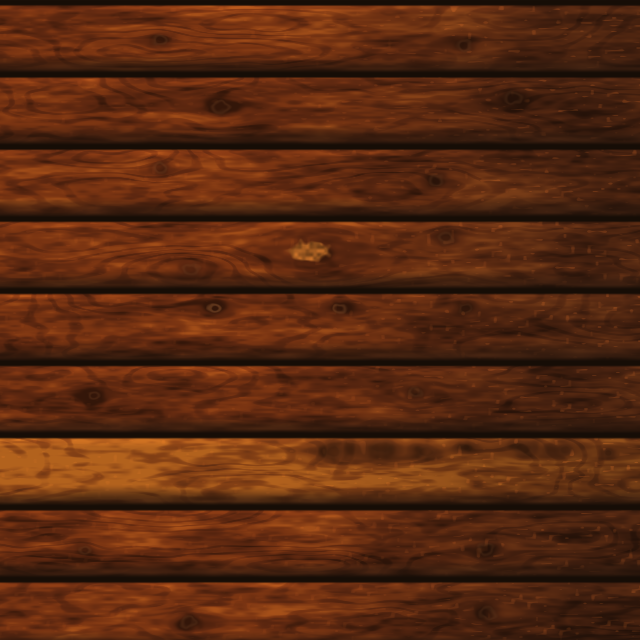
Reproduce this texture procedurally as a WebGL 1 fragment shader.

```glsl
precision highp float;
// Dark stained wooden boards laid horizontally, with shadowed seams and knots.
// Each board has its own stretched noise grain, bent around the knots; the tone
// is mapped to a brown ramp, then shaded by board profile and side falloff.

uniform vec2 u_resolution;

#define PITCH 0.1127        // board height
#define FIRST_SEAM 0.0065   // distance of the first seam from the top
#define GOLDEN_BOARD 6.0
#define SCREW_BOARD 4.0
#define EYE_BOARD 3.0
#define EYE_CENTER vec2(4.30, 0.43)  // in board heights
#define SEAM_COLOR vec3(0.085, 0.050, 0.025)
#define DARK_COLOR vec3(0.20, 0.085, 0.035)
#define MID_COLOR vec3(0.37, 0.155, 0.062)
#define WARM_COLOR vec3(0.48, 0.205, 0.070)
#define LIGHT_COLOR vec3(0.66, 0.32, 0.10)
#define WORN_COLOR vec3(0.27, 0.145, 0.078)

float hash(vec2 p) {
  return fract(sin(dot(p, vec2(127.1, 311.7))) * 4375.85);
}

float noise(vec2 p) {
  vec2 i = floor(p), f = fract(p);
  f = f * f * (3.0 - 2.0 * f);
  return mix(mix(hash(i), hash(i + vec2(1, 0)), f.x),
             mix(hash(i + vec2(0, 1)), hash(i + vec2(1, 1)), f.x), f.y);
}

// Spreads the grain around a knot and gathers its dark core and pale ring.
void addKnot(vec2 p, vec2 center, float size, float ringGain,
             inout float grainY, inout float core, inout float ring) {
  vec2 d = (p - center) / size;
  grainY -= (p.y - center.y) * 0.75 * exp(-dot(d * d, vec2(0.06, 0.25)));
  float r = length(d * vec2(0.75, 1.0)) + 0.4 * (noise(p * 14.0) - 0.5);
  core += exp(-0.7 * r * r) + 0.35 * exp(-dot(d * d, vec2(0.08, 0.6)));
  ring += ringGain * (1.0 - smoothstep(0.0, 0.35, abs(r - 0.65)));
}

vec3 woodRamp(float tone) {
  vec3 c = mix(DARK_COLOR, MID_COLOR, smoothstep(0.0, 0.45, tone));
  c = mix(c, WARM_COLOR, smoothstep(0.4, 0.65, tone));
  return mix(c, LIGHT_COLOR, smoothstep(0.62, 1.0, tone));
}

void main() {
  vec2 uv = gl_FragCoord.xy / u_resolution;
  float row = (1.0 - uv.y - FIRST_SEAM) / PITCH;
  float board = floor(row);
  vec2 p = vec2(uv.x / PITCH, row - board);  // y runs down the board
  float golden = 1.0 - step(0.5, abs(board - GOLDEN_BOARD));
  float screwed = 1.0 - step(0.5, abs(board - SCREW_BOARD));

  // Knots: a ragged row, an even row of three, or two scattered ones
  float grainY = p.y, core = 0.0, ring = 0.0;
  for (int i = 0; i < 7; i++) {
    float n = float(i);
    float h1 = hash(vec2(n + 2.3, board + 5.7));
    float h2 = hash(vec2(n + 8.1, board + 1.9));
    vec2 center = vec2(0.05 + 0.45 * n + 0.45 * h1, 0.2 + 0.55 * h2);
    float size = 0.06 + 0.08 * h1, count = 2.0, pale = 0.4;
    if (golden > 0.5) {
      center = vec2(0.50 + 0.075 * n + 0.025 * h1, 0.13 + 0.15 * h2);
      count = 7.0;
      pale = 0.1;
    } else if (screwed > 0.5) {
      center = vec2(0.335 + 0.196 * n, 0.22);
      size = 0.085;
      count = 3.0;
      pale = 1.1 - 0.4 * n;
    }
    if (n < count)
      addKnot(p, vec2(center.x / PITCH, center.y), size, pale, grainY, core, ring);
  }

  // One large eye with a golden heart
  float onEye = 1.0 - step(0.5, abs(board - EYE_BOARD));
  vec2 e = p - EYE_CENTER;
  float eyeHeart = onEye * (1.0 - smoothstep(0.75, 1.15,
      length(e / vec2(0.27, 0.15)) + 0.5 * (noise(p * 12.0) - 0.5)));
  float lens = abs(e.y) / 0.36 + e.x * e.x / 1.5;
  float eyeShade = onEye * (1.0 - smoothstep(0.55, 1.1, lens));
  grainY -= onEye * e.y * 0.7 * exp(-dot(e * e, vec2(1.2, 5.0)));

  // Grain: long streaks, fine fibres and contour lines forming arches
  vec2 g = vec2(p.x, grainY) + vec2(17.3, 9.1) * (board + 2.0);
  float figure = noise(g * vec2(0.55, 2.6)) + 0.12 * noise(g * vec2(2.5, 9.0));
  float arches = smoothstep(0.2, 1.0, sin(figure * 36.0));
  float streaks = noise(g * vec2(0.8, 7.0));
  float fibres = noise(g * vec2(2.2, 17.0));
  float fine = noise(g * vec2(6.0, 31.0));
  float blotch = noise(g * vec2(0.9, 1.8) + 40.0);
  float tone = 0.53 + 0.38 * (streaks - 0.5) + 0.36 * (fibres - 0.5)
             + 0.24 * (fine - 0.5) + 0.34 * (blotch - 0.5) - 0.17 * arches
             + 0.16 * (hash(vec2(board, 3.7)) - 0.5);
  tone += golden * mix(0.36, 0.12, uv.x) - 0.42 * min(core, 1.2) - 0.22 * eyeShade;
  vec3 color = woodRamp(tone);
  color = mix(color, color * vec3(1.06, 1.2, 1.15), golden);

  // Wear: a duller right side, pale flecks, and pale knot wood
  float side = smoothstep(0.35, 1.0, uv.x);
  color = mix(color, WORN_COLOR * (0.55 + 0.9 * tone), side * (0.55 - 0.25 * golden));
  float flecks = smoothstep(0.78, 0.95, noise(g * vec2(9.0, 26.0) + 7.0));
  color += flecks * (0.25 + 0.75 * side) * vec3(0.15, 0.075, 0.025);
  color = mix(color, vec3(0.50, 0.30, 0.16), 0.55 * clamp(ring, 0.0, 1.0));
  color = mix(color, vec3(0.64, 0.36, 0.13) * (0.65 + 0.6 * noise(p * 19.0)), eyeHeart);

  // Board profile: lit upper lip, dull lower bevel, dark seam
  float lip = smoothstep(0.01, 0.05, p.y) * (1.0 - smoothstep(0.05, 0.16, p.y));
  color *= (1.0 + 0.16 * lip) * (1.0 - 0.18 * side);
  float bevel = smoothstep(0.66, 0.90, p.y + 0.08 * (streaks - 0.5));
  color = mix(color, WORN_COLOR * (0.5 + 0.4 * fibres), 0.8 * bevel);
  float seam = max(smoothstep(0.88, 0.96, p.y), 1.0 - smoothstep(0.0, 0.035, p.y));
  gl_FragColor = vec4(mix(color, SEAM_COLOR, seam), 1.0);
}
```
